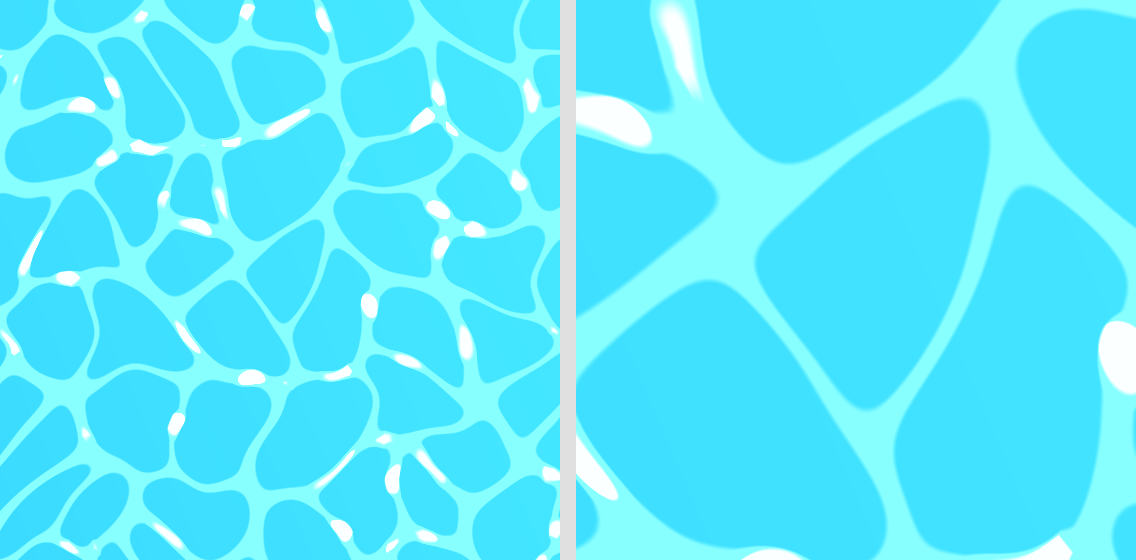
Left: the whole. Right: its middle third, enlarged.
Give the GLSL for this texture, as a Shadertoy shader.

```glsl
// Sunlit pool water: a pale caustic web over flat cyan, with white glints.
// Cellular noise on a sine-warped plane gives the web; a soft minimum of the
// border distances rounds its corners, and hashed borders carry the glints.

const float CELLS = 6.5;             // cells across the canvas
const float WEB_HALF_WIDTH = 0.047;  // lengths below are in cells
const float WEB_VARIATION = 0.018;
const float CORNER_ROUNDING = 0.075;
const float EDGE_BLUR = 0.011;
const float GLINT_CHANCE = 0.46;
const float GLINT_SWELL = 0.045;     // extra web width around a glint
const float JUNCTION_GAP = 0.10;
const vec3 WATER_DEEP = vec3(0.230, 0.858, 1.0);
const vec3 WATER_LIGHT = vec3(0.275, 0.915, 1.0);
const vec3 WEB_COLOR = vec3(0.53, 1.0, 1.0);
const vec3 GLINT_COLOR = vec3(0.99, 1.0, 1.0);

vec2 hash2(vec2 p) {
    vec3 q = fract(vec3(p.xyx) * vec3(0.1031, 0.1030, 0.0973));
    q += dot(q, q.yzx + 33.33);
    return fract((q.xx + q.yz) * q.zy);
}

vec2 site(vec2 id) {
    return id + 0.04 + 0.92 * hash2(id + 71.0);
}

// Layered sines bend the straight cell borders
vec2 warp(vec2 p) {
    p += 0.17 * sin(p.yx * 1.9 + vec2(0.7, 2.3));
    p += 0.065 * sin(p.yx * 4.3 + p * 1.1 + vec2(4.1, 1.2));
    return p + 0.018 * sin(p.yx * 9.1 + vec2(1.6, 5.0));
}

// Signed depth inside the glint on the border of cells a and b
float glintDepth(vec2 p, vec2 a, vec2 b) {
    vec2 key = a + b;
    vec2 pick = hash2(key + 19.0);
    vec2 size = hash2(key + 143.0);
    if (pick.x > GLINT_CHANCE) return -1.0;

    vec2 sa = site(a), sb = site(b);
    vec2 normal = normalize(sb - sa);
    normal *= dot(b - a, vec2(1.0, 0.37)) < 0.0 ? -1.0 : 1.0;
    vec2 rel = p - 0.5 * (sa + sb);
    float along = dot(rel, vec2(-normal.y, normal.x)) + 0.2 * (pick.y - 0.5);
    float across = dot(rel, normal) + 0.02 * sin(along * 11.0 + pick.y * 6.0);

    float halfLength = mix(0.13, 0.29, size.x);
    float halfWidth = mix(0.055, 0.085, size.y);
    halfWidth *= 1.0 + 0.25 * sin(along * 9.0 + size.x * 6.0);
    vec2 q = abs(vec2(along / halfLength, across / halfWidth));
    return halfWidth * (1.0 - sqrt(q.x * q.x * q.x + q.y * q.y));
}

void mainImage(out vec4 fragColor, in vec2 fragCoord) {
    vec2 uv = fragCoord / iResolution.y;
    vec2 p = warp(uv * CELLS + 20.0);
    vec2 base = floor(p);

    // Three nearest sites
    vec3 near = vec3(9.0);
    vec2 first = base, second = base;
    for (int y = -2; y <= 2; y++)
    for (int x = -2; x <= 2; x++) {
        vec2 id = base + vec2(x, y);
        float d = distance(p, site(id));
        if (d < near.x) {
            near = vec3(d, near.xy);
            second = first;
            first = id;
        } else if (d < near.y) {
            near = vec3(near.x, d, near.y);
            second = id;
        } else {
            near.z = min(near.z, d);
        }
    }

    // Soft minimum of the distances to the borders of this cell
    vec2 center = site(first);
    float sum = 0.0;
    for (int y = -2; y <= 2; y++)
    for (int x = -2; x <= 2; x++) {
        vec2 id = first + vec2(x, y);
        if (x == 0 && y == 0) continue;
        vec2 other = site(id);
        float border = dot(0.5 * (center + other) - p, normalize(other - center));
        sum += exp(-border / CORNER_ROUNDING);
    }
    float border = -CORNER_ROUNDING * log(sum);

    // Glints fade out before the border reaches a junction
    float depth = glintDepth(p, first, second);
    depth = min(depth, 0.5 * (near.z - near.y - JUNCTION_GAP));
    float swell = smoothstep(-0.05, 0.02, depth);
    float softness = 0.018 + 0.014 * sin(p.x * 5.0 + p.y * 7.0);
    float glint = smoothstep(-0.3 * softness, softness, depth);

    // Web of varying width
    float halfWidth = WEB_HALF_WIDTH + GLINT_SWELL * swell;
    halfWidth += WEB_VARIATION * sin(p.x * 2.3 + 1.5 * sin(p.y * 1.7));
    float blur = max(EDGE_BLUR, 0.7 * CELLS / iResolution.y);
    float web = 1.0 - smoothstep(-blur, blur, border - halfWidth);

    // Colours
    float light = clamp(0.7 * uv.x + 0.3 * uv.y, 0.0, 1.0);
    vec3 color = mix(WATER_DEEP, WATER_LIGHT, light);
    color = mix(color, WEB_COLOR, web);
    color = mix(color, GLINT_COLOR, glint * web);
    fragColor = vec4(color, 1.0);
}
```
